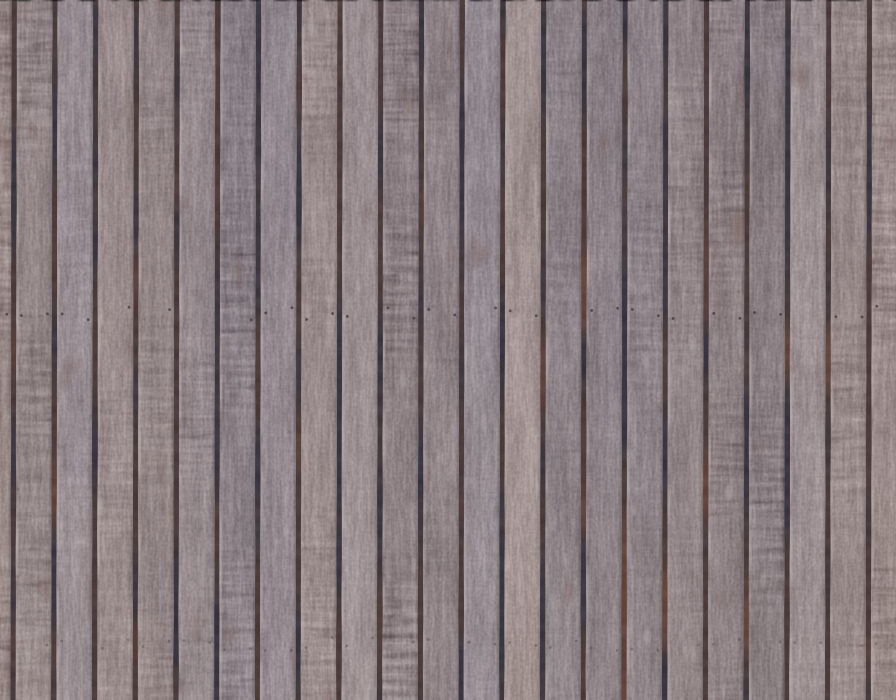
Reproduce this texture procedurally as a Shadertoy shader.

```glsl
const float BOARDS = 22.0;
const float FIRST_GAP = 0.35;
const float GAP_HALF_WIDTH = 0.062;

const vec3 WARM_WOOD = vec3(0.600, 0.541, 0.535);
const vec3 COOL_WOOD = vec3(0.560, 0.522, 0.548);
const vec3 PALE_WEAR = vec3(0.740, 0.700, 0.700);
const vec3 KNOT_BROWN = vec3(0.450, 0.345, 0.320);
const vec3 GAP_BROWN = vec3(0.295, 0.235, 0.230);
const vec3 GAP_BLUE = vec3(0.225, 0.215, 0.255);
const vec3 GAP_RUST = vec3(0.430, 0.285, 0.240);
const vec3 NAIL_DARK = vec3(0.250, 0.220, 0.230);

float hash(vec2 p) {
    vec3 q = fract(p.xyx * vec3(0.1031, 0.1030, 0.0973));
    q += dot(q, q.yzx + 33.33);
    return fract((q.x + q.y) * q.z);
}

vec2 gradientAt(vec2 cell) {
    float angle = 6.28318 * hash(cell);
    return vec2(cos(angle), sin(angle));
}

// Gradient noise, roughly -0.7 to 0.7
float noise(vec2 p) {
    vec2 i = floor(p), f = fract(p);
    vec2 u = f * f * f * (f * (f * 6.0 - 15.0) + 10.0);
    vec2 e = vec2(1.0, 0.0);
    float low = mix(dot(gradientAt(i), f), dot(gradientAt(i + e), f - e), u.x);
    float high = mix(dot(gradientAt(i + e.yx), f - e.yx),
                     dot(gradientAt(i + 1.0), f - 1.0), u.x);
    return mix(low, high, u.y);
}

float fbm(vec2 p) {
    float sum = 0.0, gain = 0.6;
    for (int i = 0; i < 4; i++) {
        sum += gain * noise(p);
        p = p * 2.03 + 17.3;
        gain *= 0.55;
    }
    return sum;
}

float disc(vec2 p, float radius, float blur) {
    return 1.0 - smoothstep(radius - blur, radius + blur, length(p));
}

// Weathered board face; p is in board widths
vec3 boardColor(vec2 p, float id) {
    vec2 q = p + vec2(id * 13.0, id * 29.0);
    float tone = hash(vec2(id, 3.0)) - 0.5;
    vec3 color = mix(WARM_WOOD, COOL_WOOD, hash(vec2(id, 7.0)));
    color += 0.075 * tone + 0.02 * (p.y / 17.0 - 0.5) * vec3(-1.0, -1.0, -0.5);

    // Broad weathering, long grain and fine fibres
    color += 0.085 * fbm(q * vec2(1.3, 0.38));
    color += 0.060 * noise(q * vec2(8.0, 0.45));
    color += 0.070 * noise(q * vec2(17.0, 2.6));
    color += 0.055 * noise(q * vec2(14.0, 13.0));

    // Saw marks across the board
    float rough = 0.12 + 0.88 * pow(hash(vec2(id, 11.0)), 2.0);
    rough *= smoothstep(-0.35, 0.35, noise(vec2(id * 5.7, p.y * 0.22)));
    float ridge = noise(q * vec2(0.7, 6.5)) + 0.5 * noise(q * vec2(1.2, 13.0));
    color += 0.13 * rough * ridge;
    color -= 0.09 * rough * smoothstep(0.25, 0.55, noise(q * vec2(0.9, 4.3) + 40.0));

    // Brown stains and pale scuffs
    float stain = smoothstep(0.34, 0.62, noise(q * vec2(1.4, 0.55) + 71.0));
    color = mix(color, KNOT_BROWN, 0.38 * stain);
    float scuff = smoothstep(0.38, 0.62, noise(q * vec2(3.5, 1.3) + 19.0));
    return mix(color, PALE_WEAR, 0.35 * scuff);
}

// Shadowed slot between boards, with bluish and rusty stretches
vec3 gapColor(float y, float id) {
    float blue = smoothstep(-0.1, 0.3, noise(vec2(id * 7.3, y * 0.28)));
    float rust = smoothstep(0.15, 0.45, noise(vec2(id * 3.9 + 50.0, y * 0.3)));
    vec3 color = mix(GAP_BROWN, GAP_BLUE, blue);
    color = mix(color, GAP_RUST, 0.75 * rust);
    return color + 0.05 * noise(vec2(id * 9.1, y * 4.0));
}

// Pair of nail heads near the board edges
float nails(vec2 p, float id, float row, float blur) {
    float mask = 0.0;
    for (int side = 0; side < 2; side++) {
        vec2 key = vec2(id + 31.0 * float(side), row);
        vec2 center = vec2(mix(0.19, 0.83, float(side)), row + 0.35 * (hash(key) - 0.5));
        mask = max(mask, disc(p - center, 0.035, blur) * step(0.25, hash(key + 9.0)));
    }
    return mask;
}

void mainImage(out vec4 fragColor, in vec2 fragCoord) {
    vec2 p = fragCoord * BOARDS / iResolution.x;
    float height = iResolution.y * BOARDS / iResolution.x;
    float pixel = BOARDS / iResolution.x;

    // Board index, position across the board and signed distance to a gap
    float x = p.x - FIRST_GAP + 0.03 * (1.0 - p.y / height);
    float id = mod(floor(x), BOARDS);
    vec2 local = vec2(fract(x), p.y);
    float side = x - floor(x + 0.5);
    float gapId = mod(floor(x + 0.5), BOARDS);

    vec3 color = boardColor(local, id);
    color = mix(color, NAIL_DARK, 0.75 * nails(local, id, height * 0.553, pixel * 0.6));
    color = mix(color, NAIL_DARK, 0.35 * nails(local, id, height * 0.08, pixel * 0.6));

    // Worn pale rim beside each gap, soft shade on the other side
    float wear = smoothstep(-0.3, 0.4, noise(vec2(gapId * 4.7, p.y * 0.9)));
    float rim = smoothstep(0.05, 0.08, side) * (1.0 - smoothstep(0.09, 0.16, side));
    color = mix(color, PALE_WEAR, 0.55 * rim * wear);
    color *= 1.0 - 0.13 * smoothstep(-0.17, -0.06, side) * step(side, 0.0);

    // Gap with slightly uneven edges
    float halfWidth = GAP_HALF_WIDTH + 0.015 * noise(vec2(gapId * 2.3, p.y * 0.7));
    float gap = 1.0 - smoothstep(halfWidth - 0.6 * pixel, halfWidth + 0.6 * pixel, abs(side));
    color = mix(color, gapColor(p.y, gapId), gap);

    // Broken dark line along the board ends
    float ends = smoothstep(height - 0.05, height - 0.02, p.y);
    color *= 1.0 - 0.5 * ends * smoothstep(-0.2, 0.2, noise(vec2(x * 2.5, 4.0)));

    fragColor = vec4(clamp(color, 0.0, 1.0), 1.0);
}
```
